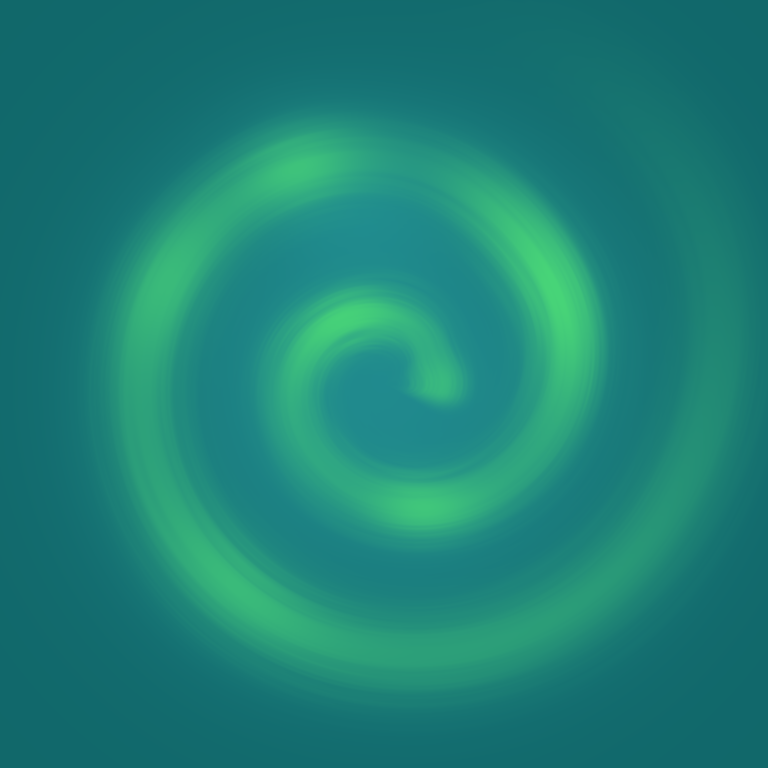
Write a three.js fragment shader that draws this background.

```glsl
// A luminous green spiral painted over a soft teal disc.
// Each pixel measures its distance to successive windings of one arm,
// whose radius, width and brightness vary along its length in turns.
varying vec2 vUv;

float hash(vec2 p) {
  return fract(sin(dot(p, vec2(127.1, 311.7))) * 43758.5453);
}

float noise(vec2 p) {
  vec2 i = floor(p), f = fract(p);
  f = f * f * (3.0 - 2.0 * f);
  return mix(mix(hash(i), hash(i + vec2(1.0, 0.0)), f.x),
             mix(hash(i + vec2(0.0, 1.0)), hash(i + 1.0), f.x), f.y);
}

float bump(float x, float center, float width) {
  float d = (x - center) / width;
  return exp(-d * d);
}

// Radius of the arm: a steady spiral with an off-centre sway and a curled tip.
float armRadius(float t) {
  float sway = 0.028 - 0.006 * smoothstep(0.9, 1.2, t);
  float r = 0.038 + 0.19 * t + sway * cos(6.28319 * (t - 0.2));
  r += 0.035 * (1.0 - smoothstep(-0.05, 0.1, t));
  r -= 0.023 * bump(t, 0.3, 0.18) + 0.012 * bump(t, 1.14, 0.08);
  return r + 0.018 * smoothstep(1.93, 2.1, t);
}

// Brightness of the arm: a base level with highlights along its length.
float armLight(float t) {
  float light = 0.42 - 0.2 * bump(t, 1.225, 0.045);
  light += 0.22 * bump(t, 0.0, 0.07) + 0.54 * bump(t, 0.34, 0.14);
  light += 0.4 * bump(t, 0.8, 0.06) + 0.6 * bump(t, 1.08, 0.085);
  light += 0.36 * bump(t, 1.31, 0.035) + 0.28 * bump(t, 1.43, 0.05);
  light += 0.28 * bump(t, 1.65, 0.06);
  return light * smoothstep(-0.09, -0.02, t) * (1.0 - smoothstep(1.8, 2.25, t));
}

void main() {
  vec2 p = vUv - 0.5;
  float radius = length(p);
  float turn = fract(atan(p.y, p.x) / 6.28319);

  // Teal disc with a bluer patch above the centre.
  vec3 color = mix(vec3(0.065, 0.405, 0.415), vec3(0.125, 0.54, 0.555),
                   bump(radius, 0.0, 0.33));
  float patchGlow = bump(length((p - vec2(-0.03, 0.23)) * vec2(0.7, 1.0)), 0.0, 0.1);
  color = mix(color, vec3(0.14, 0.59, 0.6), 0.55 * patchGlow);

  // Windings of the arm, with brush streaks that follow it.
  float core = 0.0;
  float halo = 0.0;
  for (int k = -1; k < 3; k++) {
    float t = turn + float(k);
    float d = radius - armRadius(t);
    float width = 0.03 + 0.013 * t;
    float streak = noise(vec2(t * 9.0, d * 90.0)) - 0.5;
    float hair = noise(vec2(t * 14.0 + 31.0, d * 330.0)) - 0.5;
    float brushed = d + 0.012 * streak + 0.006 * hair;
    float light = armLight(t);
    float glow = clamp(light * bump(brushed, 0.0, max(width, 0.02)), 0.0, 1.0);
    core = 1.0 - (1.0 - core) * (1.0 - glow);
    halo += light * bump(brushed, 0.0, max(width, 0.02) * 1.8);
  }

  color = mix(color, vec3(0.14, 0.58, 0.56), 0.45 * clamp(halo, 0.0, 1.0));
  color = mix(color, vec3(0.28, 0.83, 0.47), core);
  gl_FragColor = vec4(color, 1.0);
}
```
